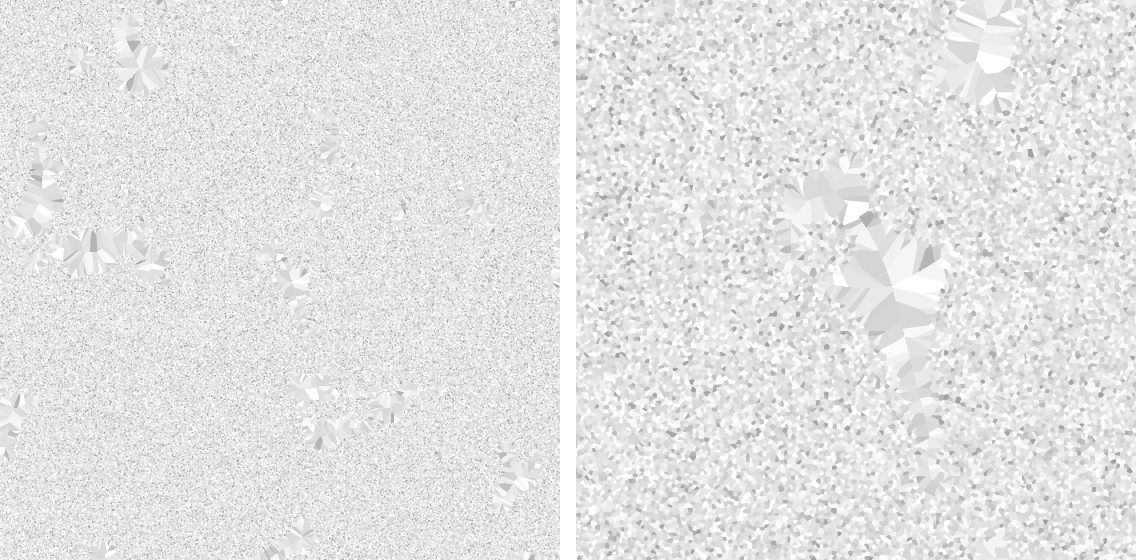
Left: the whole. Right: its middle third, enlarged.
A Shadertoy shader for this texture:

```glsl
#define GRAINS 420.0      // grain cells across the canvas
#define RAGGED 1.6        // roughness of the patch rims, in grains
#define REACH 5           // search radius for shards, in grains
#define FILL 0.55         // share of small patches kept
#define FILL_SWING 2.2    // how strongly noise opens and closes the gaps
#define CONTRAST 1.2
#define MID_GREY 0.89

vec3 hash3(ivec2 cell, int seed) {
    uvec3 v = uvec3(ivec3(cell, seed) + 4096);
    v = v * 1664525u + 1013904223u;
    v.x += v.y * v.z; v.y += v.z * v.x; v.z += v.x * v.y;
    v ^= v >> 16u;
    v.x += v.y * v.z; v.y += v.z * v.x; v.z += v.x * v.y;
    return vec3(v >> 16u) / 65536.0;
}

float cornerSlope(ivec2 corner, vec2 offset) {
    float angle = 6.2832 * hash3(corner, 90).x;
    return dot(vec2(cos(angle), sin(angle)), offset);
}

float gradientNoise(vec2 p) {
    ivec2 i = ivec2(floor(p));
    vec2 f = fract(p);
    vec2 s = f * f * f * (f * (f * 6.0 - 15.0) + 10.0);
    float low = mix(cornerSlope(i, f), cornerSlope(i + ivec2(1, 0), f - vec2(1, 0)), s.x);
    float high = mix(cornerSlope(i + ivec2(0, 1), f - vec2(0, 1)),
                     cornerSlope(i + ivec2(1, 1), f - vec2(1, 1)), s.x);
    return mix(low, high, s.y);
}

// Nearest round patch of grain: centre in xy, radius in z, distance in w
vec4 nearestPatch(vec2 p) {
    vec4 best = vec4(0.0, 0.0, 0.0, 1e3);
    for (int level = 0; level < 3; level++) {
        float count = level == 0 ? 3.7 : level == 1 ? 10.0 : 24.0;
        ivec2 base = ivec2(floor(p * count));
        for (int y = -2; y <= 2; y++)
        for (int x = -2; x <= 2; x++) {
            ivec2 cell = base + ivec2(x, y);
            vec3 h = hash3(cell, level);
            vec2 centre = (vec2(cell) + 0.5 + 0.4 * (h.xy - 0.5)) / count;
            float radius = mix(0.42, 0.66, h.z) / count;
            float dist = length(p - centre) - radius;
            if (dist >= best.w) continue;

            // Big patches stay clear of the top and right, small ones crowd there
            float border = smoothstep(0.65, 0.95, max(centre.x, centre.y));
            float keep = level == 0
                ? 0.9 - 0.8 * border
                : FILL + FILL_SWING * gradientNoise(centre * 5.0) + 0.5 * border;
            if (hash3(cell, level + 10).x < keep) best = vec4(centre, radius, dist);
        }
    }
    return best;
}

// Mostly light greys with a thin tail of dark specks
float greyTone(float u) {
    float tone = 0.955 - 0.125 * u + 0.04 * pow(1.0 - u, 6.0) - 0.16 * pow(u, 20.0);
    return MID_GREY + CONTRAST * (tone - MID_GREY);
}

void mainImage(out vec4 fragColor, in vec2 fragCoord) {
    vec2 uv = fragCoord / iResolution.y;
    vec4 patchInfo = nearestPatch(uv);
    vec2 p = uv * GRAINS;
    vec2 centre = patchInfo.xy * GRAINS;
    float radius = patchInfo.z * GRAINS;
    float depth = patchInfo.w * GRAINS;

    // In a gap, look for grains at the closest rim of the patch
    bool nearRim = depth > -3.0;
    vec2 outward = normalize(p - centre + 1e-4);
    vec2 anchor = depth > -1.0 ? centre + outward * (radius - 1.0) : p;
    ivec2 base = ivec2(floor(anchor));
    int reach = nearRim ? REACH : 1;

    // Two closest grains: squared distances, positions and tones
    float d1 = 1e6, d2 = 1e6, tone1 = MID_GREY, tone2 = MID_GREY;
    vec2 site1 = vec2(0.0), site2 = vec2(0.0);
    for (int y = -reach; y <= reach; y++)
    for (int x = -reach; x <= reach; x++) {
        ivec2 cell = base + ivec2(x, y);
        vec3 h = hash3(cell, 50);
        vec2 site = vec2(cell) + h.xy;
        float rim = radius - RAGGED * fract(h.z * 37.0);
        if (nearRim && length(site - centre) > rim) continue;
        vec2 delta = site - p;
        float d = dot(delta, delta);
        if (d < d1) {
            d2 = d1; site2 = site1; tone2 = tone1;
            d1 = d; site1 = site; tone1 = greyTone(h.z);
        } else if (d < d2) {
            d2 = d; site2 = site; tone2 = greyTone(h.z);
        }
    }

    // Smooth the border between both cells over one pixel
    float pixel = GRAINS / iResolution.y;
    float edge = (d2 - d1) / (2.0 * max(length(site2 - site1), 1e-3));
    float tone = mix(tone2, tone1, clamp(0.5 + edge / pixel, 0.0, 1.0));
    fragColor = vec4(vec3(clamp(tone, 0.0, 1.0)), 1.0);
}
```
